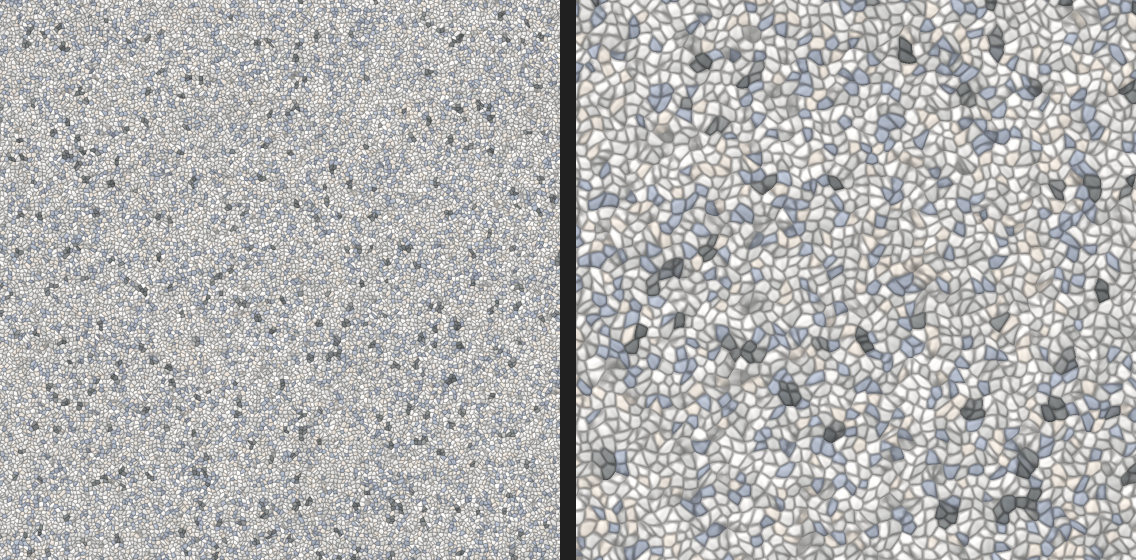
Left, the full canvas; right, a detail of the centre.
Write a Shadertoy shader that draws this texture.

```glsl
// Pale loop-pile carpet: cellular noise packs small rounded tufts together.
// Each tuft takes a white, beige, blue-grey or dark yarn colour, is shaded
// towards its rim, and layered sines drift the yarn mix across the canvas.

const float TUFTS = 146.0;   // tufts along the canvas height
const float FLECKS = 44.0;   // dark fleck sites along the canvas height

const vec3 YARN_GREY  = vec3(0.735, 0.735, 0.730);
const vec3 YARN_WHITE = vec3(0.925, 0.920, 0.910);
const vec3 YARN_BEIGE = vec3(0.860, 0.825, 0.785);
const vec3 YARN_BLUE  = vec3(0.625, 0.655, 0.710);
const vec3 YARN_DARK  = vec3(0.400, 0.415, 0.420);

struct Cell {
    float nearest;   // distance to the closest centre
    float second;    // distance to the next one
    vec2 center;
    vec2 id;
};

vec3 hash3(vec2 p) {
    vec3 q = fract(p.xyx * vec3(0.1031, 0.1030, 0.0973));
    q += dot(q, q.yxz + 33.33);
    return fract((q.xxy + q.yzz) * q.zyx);
}

// Nearest and second nearest jittered point around p
Cell cellular(vec2 p, float jitter, float seed) {
    Cell c = Cell(9.0, 9.0, vec2(0.0), vec2(0.0));
    vec2 base = floor(p);
    for (int y = -1; y <= 1; y++) {
        for (int x = -1; x <= 1; x++) {
            vec2 id = base + vec2(x, y);
            vec2 center = id + 0.5 + jitter * (hash3(id + seed).xy - 0.5);
            float d = distance(p, center);
            if (d < c.nearest) {
                c = Cell(d, c.nearest, center, id);
            } else {
                c.second = min(c.second, d);
            }
        }
    }
    return c;
}

// Slow uneven drift, roughly -1 to 1
float drift(vec2 p) {
    float sum = 0.0;
    float weight = 0.5;
    for (int i = 0; i < 4; i++) {
        sum += weight * sin(p.x + 1.7 * sin(p.y * 0.8 + float(i))) * cos(p.y * 1.1 - p.x * 0.3);
        p = mat2(1.5, 1.2, -1.2, 1.5) * p + 2.3;
        weight *= 0.7;
    }
    return sum;
}

// Yarn colour of the tuft centred at uv
vec3 yarnColor(vec2 uv, vec2 id) {
    vec3 pick = hash3(id + 71.0);
    float wear = drift(uv * 17.0);
    vec3 color = mix(YARN_GREY, YARN_WHITE, pick.x);
    color = mix(color, YARN_BEIGE, 0.75 * step(0.86, pick.y));
    color = mix(color, YARN_BLUE + 0.10 * (pick.x - 0.5), step(pick.z, 0.17 + 0.07 * wear));

    // Dark flecks are slightly taller than wide
    Cell fleck = cellular(uv * FLECKS * vec2(1.0, 0.8), 0.9, 19.0);
    float present = step(0.80 - 0.10 * wear, hash3(fleck.id + 5.0).z);
    float dark = present * step(fleck.nearest, 0.24);
    return mix(color, YARN_DARK, dark * mix(0.65, 1.0, pick.y));
}

vec3 carpet(vec2 uv) {
    // A small warp makes the tufts less regular
    vec2 p = uv * TUFTS;
    p += 0.22 * sin(p.yx * vec2(1.3, 1.7) + 2.0 * sin(p * 0.37));
    Cell tuft = cellular(p, 0.88, 3.0);
    vec3 color = yarnColor(tuft.center / TUFTS, tuft.id);

    // Rounded body, shadowed gaps and soft light from the upper left
    float body = smoothstep(0.0, 0.46, tuft.second - tuft.nearest);
    float light = dot(p - tuft.center, vec2(-0.06, 0.11));
    float shade = mix(0.69, 1.09, body) + light;

    // Fine twisted fibres
    float twist = 6.28 * hash3(tuft.id + 37.0).x;
    float fibre = sin(dot(p, vec2(cos(twist), sin(twist))) * 9.0);
    shade += 0.025 * fibre + 0.015 * drift(uv * 9.0 + 4.0);
    return color * shade;
}

void mainImage(out vec4 fragColor, in vec2 fragCoord) {
    // Four samples per pixel smooth the tuft edges
    vec3 sum = vec3(0.0);
    for (int i = 0; i < 4; i++) {
        vec2 offset = vec2(i % 2, i / 2) * 0.5 - 0.25;
        sum += carpet((fragCoord + offset) / iResolution.y);
    }
    fragColor = vec4(clamp(sum * 0.25, 0.0, 1.0), 1.0);
}
```
